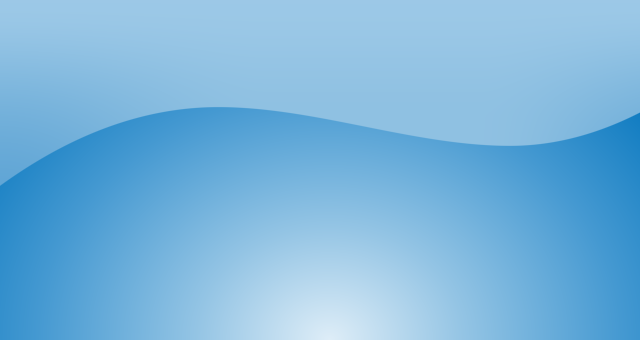
Give the GLSL for this background, as a WebGL 2 fragment shader.

```glsl
#version 300 es
precision highp float;
// Draws a pale blue sky above a smooth wave filled with a radial glow.

uniform vec2 u_resolution;
out vec4 fragColor;

const vec3 SKY_TOP = vec3(0.61, 0.785, 0.905);
const vec3 SKY_LOW = vec3(0.56, 0.755, 0.885);
const vec3 SKY_EDGE = vec3(0.37, 0.645, 0.835);
const vec3 GLOW_CORE = vec3(0.87, 0.93, 0.97);
const vec3 GLOW_PALE = vec3(0.58, 0.77, 0.895);
const vec3 GLOW_MID = vec3(0.27, 0.60, 0.82);
const vec3 GLOW_RIM = vec3(0.07, 0.49, 0.76);

// Cubic through two knots (x, y) with the given end slopes.
float hermite(float x, vec2 a, vec2 b, float slopeA, float slopeB) {
    float span = b.x - a.x;
    float t = clamp((x - a.x) / span, 0.0, 1.0);
    float s = 1.0 - t;
    float rise = mix(a.y, b.y, t * t * (3.0 - 2.0 * t));
    return rise + span * t * s * (slopeA * s - slopeB * t);
}

// Height of the wave: a broad crest, a shallow trough, a rising end.
float waveHeight(float x) {
    vec2 start = vec2(0.0, 0.4534);
    vec2 crest = vec2(0.341, 0.685);
    vec2 trough = vec2(0.797, 0.571);
    vec2 end = vec2(1.0, 0.669);
    if (x < crest.x) return hermite(x, start, crest, 1.365, 0.0);
    if (x < trough.x) return hermite(x, crest, trough, 0.0, 0.0);
    return hermite(x, trough, end, 0.0, 0.96);
}

// Vertical fade that deepens toward both sides.
vec3 skyColor(vec2 uv) {
    float depth = 1.0 - uv.y;
    float left = 1.0 - smoothstep(0.0, 0.42, uv.x);
    float right = smoothstep(0.75, 1.08, uv.x);
    float shade = smoothstep(0.0, 0.62, depth) * max(left, right);
    vec3 base = mix(SKY_TOP, SKY_LOW, smoothstep(0.0, 0.35, depth));
    return mix(base, SKY_EDGE, shade);
}

// Radial ramp through four colours, by distance from the glow centre.
vec3 glowColor(float dist) {
    vec3 color = mix(GLOW_CORE, GLOW_PALE, clamp(dist / 0.333, 0.0, 1.0));
    color = mix(color, GLOW_MID, clamp((dist - 0.333) / 0.397, 0.0, 1.0));
    return mix(color, GLOW_RIM, clamp((dist - 0.73) / 0.29, 0.0, 1.0));
}

void main() {
    vec2 uv = gl_FragCoord.xy / u_resolution;
    float aspect = u_resolution.x / u_resolution.y;

    // Slightly wide ellipse centred on the lower edge.
    vec2 offset = (uv - vec2(0.515, 0.0)) * vec2(0.85 * aspect, 1.0);
    vec3 water = glowColor(length(offset));

    // Distance to the wave, corrected for its slope.
    float stepX = 0.002;
    float slope = (waveHeight(uv.x + stepX) - waveHeight(uv.x - stepX)) / (2.0 * stepX * aspect);
    float edge = (uv.y - waveHeight(uv.x)) / sqrt(1.0 + slope * slope);
    float soft = 0.75 / u_resolution.y;
    float above = smoothstep(-soft, soft, edge);

    fragColor = vec4(mix(water, skyColor(uv), above), 1.0);
}
```
